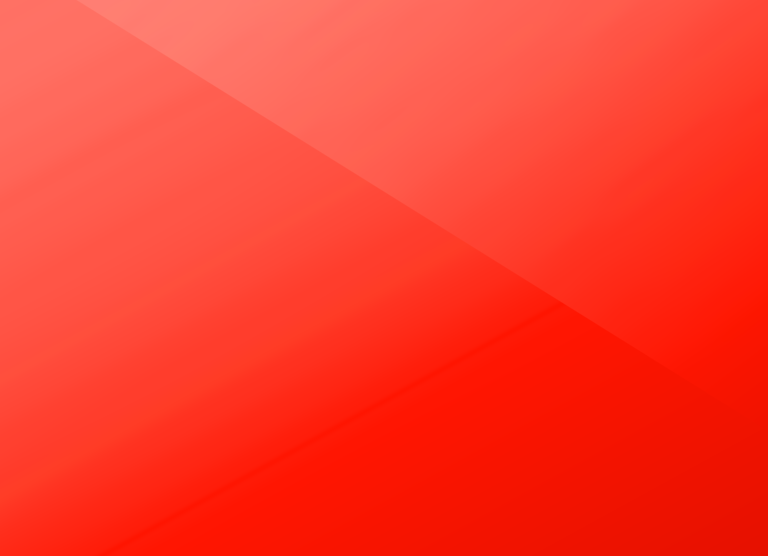
Give the GLSL for this background, as a WebGL 1 fragment shader.

```glsl
precision highp float;
uniform vec2 u_resolution;

float hash(vec2 p) {
  return fract(sin(dot(p, vec2(12.99, 78.23))) * 4375.85);
}

float noise(vec2 p) {
  vec2 cell = floor(p);
  vec2 f = fract(p);
  f = f * f * (3.0 - 2.0 * f);
  float low = mix(hash(cell), hash(cell + vec2(1.0, 0.0)), f.x);
  float high = mix(hash(cell + vec2(0.0, 1.0)), hash(cell + 1.0), f.x);
  return mix(low, high, f.y);
}

// Linear progress of t from a to b, held at both ends.
float ramp(float a, float b, float t) {
  return clamp((t - a) / (b - a), 0.0, 1.0);
}

float streak(float t, float center, float width) {
  float d = (t - center) / width;
  return exp(-d * d);
}

// Green level of the large panel, from pale to deep red.
float lowerTone(float t) {
  float g = mix(0.45, 0.43, ramp(0.0, 0.16, t));
  g = mix(g, 0.30, ramp(0.16, 0.60, t));
  g = mix(g, 0.215, ramp(0.60, 0.79, t));
  g = mix(g, 0.085, ramp(0.79, 1.0, t));
  return mix(g, 0.065, ramp(1.0, 1.54, t));
}

// Green level of the lighter panel above the diagonal.
float upperTone(float t) {
  float g = mix(0.50, 0.48, ramp(0.08, 0.26, t));
  g = mix(g, 0.36, ramp(0.26, 0.67, t));
  g = mix(g, 0.28, ramp(0.67, 0.83, t));
  g = mix(g, 0.185, ramp(0.83, 1.02, t));
  g = mix(g, 0.085, ramp(1.02, 1.27, t));
  return mix(g, 0.07, ramp(1.27, 1.45, t));
}

void main() {
  // Top-left origin, one unit tall.
  vec2 uv = gl_FragCoord.xy / u_resolution;
  vec2 p = vec2(uv.x * 1.384, 1.0 - uv.y);

  // Distances across and along the bands of each panel.
  float lowerT = dot(p, vec2(0.48, 0.877));
  float upperT = dot(p, vec2(0.60, 0.80));
  float lowerAlong = dot(p, vec2(0.877, -0.48));
  float upperAlong = dot(p, vec2(0.80, -0.60));

  // Diagonal edge between the panels.
  float edge = dot(p - vec2(0.138, 0.0), normalize(vec2(0.622, -1.0)));
  float softness = 0.8 / u_resolution.y;
  float upper = smoothstep(-softness, softness, edge);

  // Faint grain drawn out along the bands.
  float lowerGrain = noise(vec2(lowerAlong * 1.5, lowerT * 32.0)) - 0.5;
  float upperGrain = noise(vec2(upperAlong * 7.0, upperT * 34.0)) - 0.5;
  float lowerGreen = lowerTone(lowerT) + 0.012 * lowerGrain * ramp(1.05, 0.9, lowerT);
  float upperGreen = upperTone(upperT) + 0.016 * upperGrain * ramp(1.3, 1.1, upperT);

  // Dark creases and warm glints on the large panel.
  lowerGreen -= 0.012 * streak(lowerT, 0.33, 0.02);
  lowerGreen -= 0.025 * streak(lowerT, 0.965, 0.006);
  float glint = 0.7 * streak(lowerT, 0.60, 0.012) + streak(lowerT, 0.785, 0.02);
  lowerGreen += 0.018 * glint;

  float green = mix(lowerGreen, upperGreen, upper);
  float warmth = mix(0.02 * glint, 0.03 * max(upperGrain, 0.0), upper);
  float blue = max(1.08 * green - 0.085 - warmth, 0.0);

  // Red dims only toward the lower right corner.
  float lowerRed = 1.0 - 0.10 * ramp(1.02, 1.54, lowerT);
  float upperRed = 1.0 - 0.06 * ramp(1.24, 1.45, upperT);
  gl_FragColor = vec4(mix(lowerRed, upperRed, upper), green, blue, 1.0);
}
```
